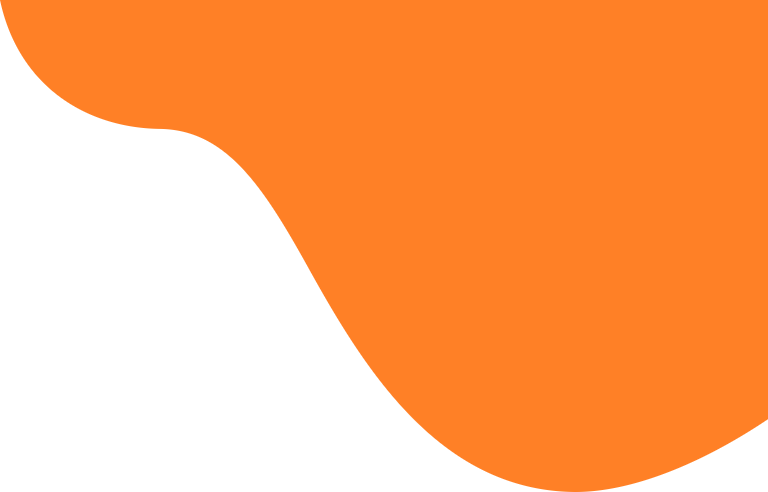
Write a Shadertoy shader that draws this background.

```glsl
// A flat orange field above a flowing white shape, split by one smooth wave.
// The wave is a chain of four cubic Bezier arcs in canvas units (0 to 1);
// each pixel solves its arc for x and blends by its distance to the edge.

#define ORANGE vec3(1.0, 0.502, 0.149)
#define WHITE vec3(1.0)
#define EDGE_SOFTNESS 1.0
#define SOLVE_STEPS 18

// Ends shared by neighbouring arcs
#define WAVE_START vec2(0.0, 1.0)
#define WAVE_SHELF vec2(0.2083, 0.738)
#define WAVE_SLOPE vec2(0.401, 0.457)
#define WAVE_TROUGH vec2(0.749, 0.0)
#define WAVE_END vec2(1.0, 0.148)

vec2 bezier(vec2 a, vec2 b, vec2 c, vec2 d, float t) {
    float s = 1.0 - t;
    return s * s * s * a + 3.0 * s * s * t * b + 3.0 * s * t * t * c + t * t * t * d;
}

vec2 bezierTangent(vec2 a, vec2 b, vec2 c, vec2 d, float t) {
    float s = 1.0 - t;
    return 3.0 * (s * s * (b - a) + 2.0 * s * t * (c - b) + t * t * (d - c));
}

// Signed distance in pixels from an arc that always runs left to right
float arcDistance(vec2 p, vec2 a, vec2 b, vec2 c, vec2 d) {
    float low = 0.0, high = 1.0;
    for (int i = 0; i < SOLVE_STEPS; i++) {
        float middle = 0.5 * (low + high);
        if (bezier(a, b, c, d, middle).x < p.x) low = middle;
        else high = middle;
    }
    float t = 0.5 * (low + high);
    vec2 tangent = normalize(bezierTangent(a, b, c, d, t) * iResolution.xy);
    float rise = (p.y - bezier(a, b, c, d, t).y) * iResolution.y;
    return rise * tangent.x;
}

// Positive above the wave, negative below it
float waveDistance(vec2 p) {
    if (p.x < WAVE_SHELF.x)
        return arcDistance(p, WAVE_START, vec2(0.0234, 0.827), vec2(0.1107, 0.740), WAVE_SHELF);
    if (p.x < WAVE_SLOPE.x)
        return arcDistance(p, WAVE_SHELF, vec2(0.293, 0.736), vec2(0.341, 0.626), WAVE_SLOPE);
    if (p.x < WAVE_TROUGH.x)
        return arcDistance(p, WAVE_SLOPE, vec2(0.475, 0.248), vec2(0.573, 0.002), WAVE_TROUGH);
    return arcDistance(p, WAVE_TROUGH, vec2(0.827, 0.0), vec2(0.920, 0.064), WAVE_END);
}

void mainImage(out vec4 fragColor, in vec2 fragCoord) {
    vec2 p = fragCoord / iResolution.xy;
    float cover = clamp(waveDistance(p) / EDGE_SOFTNESS + 0.5, 0.0, 1.0);
    fragColor = vec4(mix(WHITE, ORANGE, cover), 1.0);
}
```
